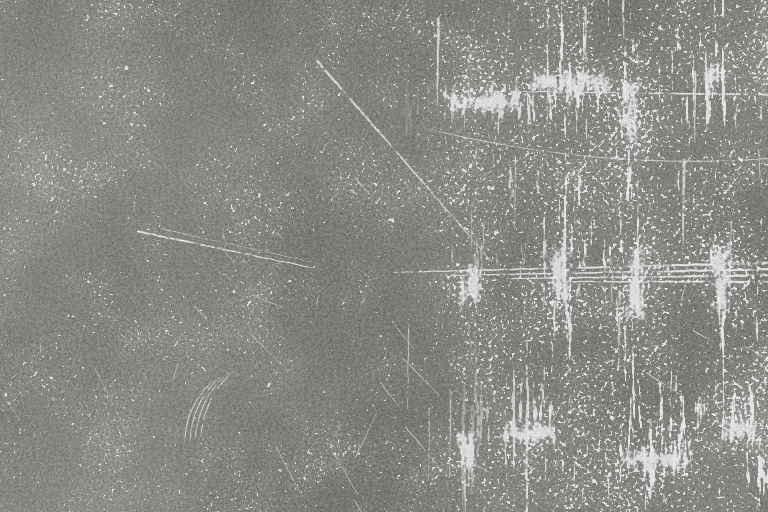
Reproduce this texture procedurally as a Shadertoy shader.

```glsl
// Worn grey plate: fine grained ground, pale dust, chips and scratches.
// Wear grows to the right, where three rows of ragged patches, vertical
// fibres and bundled horizontal grooves break through the surface.
const vec3  GROUND       = vec3(0.490, 0.498, 0.481);
const vec3  BARE         = vec3(0.890, 0.892, 0.890);
const float GRAIN        = 0.115;            // contrast of the fine grain
const float MOTTLE       = 0.075;            // contrast of the broad clouds
const vec2  WEAR_SPAN    = vec2(0.70, 1.15); // x range where wear sets in
const vec2  ROWS         = vec2(0.13, 0.345); // lowest worn row and spacing
const int   PATCHES      = 12;
const int   NICKS        = 40;               // short scattered scratches
const int   STREAKS      = 18;               // vertical scratches
const float HAIR         = 0.0010;           // half width of a hairline
const vec2  GOUGE_START  = vec2(0.62, 0.88);
const vec2  GOUGE_END    = vec2(0.96, 0.49);
const vec2  GROOVE_START = vec2(0.27, 0.548);
const vec2  GROOVE_END   = vec2(0.61, 0.477);
const vec2  ARC_CENTRE   = vec2(0.53, 0.13);

vec2 hash2(vec2 cell) {
    uvec2 v = uvec2(ivec2(cell)) * 1664525u + 1013904223u;
    for (int i = 0; i < 2; i++) {
        v.x += v.y * 1664525u;
        v.y += v.x * 1664525u;
        v ^= v >> 16u;
    }
    return vec2(v & 65535u) / 65535.0;
}

float corner(vec2 cell, vec2 offset) {
    float a = 6.2832 * hash2(cell).x;
    return dot(vec2(cos(a), sin(a)), offset);
}

float noise(vec2 p) {
    vec2 i = floor(p), f = p - i, o = vec2(1.0, 0.0);
    vec2 u = f * f * f * (f * (f * 6.0 - 15.0) + 10.0);
    float low  = mix(corner(i, f), corner(i + o, f - o), u.x);
    float high = mix(corner(i + o.yx, f - o.yx), corner(i + 1.0, f - 1.0), u.x);
    return mix(low, high, u.y);
}

float line(float dist, float width) {
    float soft = max(0.0012, 0.7 / iResolution.y);
    return 1.0 - smoothstep(width - soft, width + soft, dist);
}

// Scratch that thins out from a to b
float scratch(vec2 p, vec2 a, vec2 b, float width) {
    vec2 ab = b - a;
    float h = clamp(dot(p - a, ab) / dot(ab, ab), 0.0, 1.0);
    return line(length(p - a - h * ab), width * (1.0 - 0.6 * h));
}

void mainImage(out vec4 fragColor, in vec2 fragCoord) {
    vec2 p = fragCoord / iResolution.y;
    vec2 turned = mat2(0.8, 0.6, -0.6, 0.8) * p;

    // Shared noises
    float fine    = noise(turned * 135.0) + 0.6 * noise(p * 257.0 + 7.3);
    float middle  = noise(turned * 42.0 + 3.1);
    float cluster = noise(p * 7.0 + 11.0) + 0.5 * noise(p * 19.0);
    float cloud   = noise(p * 2.5 + 4.7);
    float fibre   = noise(vec2(p.x * 120.0, p.y * 7.0)) + 0.5 * noise(vec2(p.x * 210.0, p.y * 38.0));
    float wear    = smoothstep(WEAR_SPAN.x, WEAR_SPAN.y, p.x + 0.25 * cloud);
    float broken  = smoothstep(-0.65, 0.05, noise(p * 24.0 + 9.0) + 0.7 * fine);
    vec2 q = p + 0.0015 * vec2(middle, noise(turned * 52.0 + 31.0));
    vec2 torn = p + vec2(0.012, 0.02) * vec2(middle, noise(vec2(p.x * 65.0, p.y * 9.0)));

    // Ragged patches along the worn rows, with fibres above and below
    float bare = 0.0, halo = 0.0, drip = 0.0;
    for (int i = 0; i < PATCHES; i++) {
        vec2 r = hash2(vec2(i, 71)), s = hash2(vec2(i, 72));
        vec2 centre = vec2(0.90 + 0.17 * float(i / 3) + 0.11 * (r.x - 0.5),
                           ROWS.x + ROWS.y * float(i % 3) + 0.08 * (r.y - 0.5));
        vec2 size = s.x < 0.4 ? vec2(0.03 + 0.05 * s.y, 0.016) : vec2(0.009 + 0.012 * r.x, 0.02 + 0.05 * s.y);
        vec2 gap = abs(torn - centre) - size;
        float d = length(max(gap, 0.0)) + min(max(gap.x, gap.y), 0.0);
        bare = max(bare, 0.9 * smoothstep(0.0, 0.5, 0.2 - 28.0 * d + 0.5 * fibre + 0.45 * fine + 0.3 * middle));
        halo = max(halo, exp(-20.0 * max(d, 0.0)));
        drip = max(drip, exp(-dot(max(gap, 0.0), vec2(60.0, 11.0))));
    }

    // Speckles, faint dust, chips and fibrous vertical wear
    float limit = mix(0.57, 0.40, wear) - 0.32 * cluster - 0.17 * halo - 0.2 * noise(p * 47.0);
    bare = max(bare, smoothstep(limit - 0.11, limit + 0.15, fine));
    bare = max(bare, 0.3 * smoothstep(0.2, 0.6, noise(turned * 230.0 + 13.0) + 0.4 * cluster));
    bare = max(bare, smoothstep(0.58, 0.74, middle + 0.4 * fine + 0.25 * cluster));
    float columns = noise(vec2(p.x * 13.0, p.y * 3.0) + 5.0);
    float streaky = fibre + 0.2 * fine + 0.45 * columns + 0.33 * drip;
    bare = max(bare, wear * smoothstep(0.44, 0.68, streaky));

    // Scattered nicks, mostly falling to the right
    float cuts = 0.0;
    for (int i = 0; i < NICKS; i++) {
        vec2 start = hash2(vec2(i, 21)), s = hash2(vec2(i, 22));
        float angle = i % 3 == 0 ? 1.0 + 0.7 * s.x : -1.1 + 0.8 * s.x;
        vec2 run = (0.015 + 0.09 * s.y * s.y) * vec2(cos(angle), sin(angle));
        float strength = 0.5 + 0.5 * start.x;
        start.x *= 1.5;
        cuts = max(cuts, strength * scratch(q, start, start + run, HAIR));
    }

    // Vertical scratches on the worn side
    for (int i = 0; i < STREAKS; i++) {
        vec2 r = hash2(vec2(i, 41)), s = hash2(vec2(i, 42));
        vec2 start = vec2(0.78 + 0.72 * r.x, r.y * 1.1);
        vec2 end = start - vec2(0.006 * (s.x - 0.5), 0.05 + 0.13 * s.x);
        cuts = max(cuts, 0.85 * scratch(q, start, end, HAIR + 0.0024 * s.y * s.y));
    }

    // Horizontal grooves: a bundle in the middle row, single lines elsewhere
    for (int i = 0; i < 4; i++) {
        float k = float(i);
        vec2 end = vec2(0.77 + 0.11 * k, 0.468 - 0.006 * k);
        cuts = max(cuts, scratch(q, vec2(1.52, 0.487 - 0.0125 * k), end, 0.0025));
    }
    cuts = max(cuts, scratch(q, vec2(1.52, 0.815), vec2(0.95, 0.822), 0.002));
    float sag = abs(p.y - 0.685 - 0.24 * (p.x - 1.35) * (p.x - 1.35));
    cuts = max(cuts, 0.8 * line(sag, HAIR) * smoothstep(0.8, 0.9, p.x));

    // Long gouge, paired grooves and nested arcs
    cuts = max(cuts, 0.85 * scratch(q, GOUGE_START, GOUGE_END, 0.0025));
    cuts = max(cuts, scratch(q, GROOVE_START, GROOVE_END, 0.002));
    cuts = max(cuts, 0.7 * scratch(q, GROOVE_START + vec2(0.05, 0.004), GROOVE_END + 0.009, HAIR));
    for (int i = 0; i < 4; i++) {
        vec2 d = q - ARC_CENTRE - vec2(0.011, 0.004) * float(i);
        float sweep = atan(d.y, -d.x);
        float span = smoothstep(0.0, 0.1, sweep) * (1.0 - smoothstep(0.7, 0.9, sweep));
        cuts = max(cuts, 0.85 * span * line(abs(length(d) - 0.17), HAIR));
    }
    bare = max(bare, cuts * broken);

    // Ground tone, grain and final blend
    float grain = noise(turned * 317.0 + 17.0) + 0.6 * noise(p * 143.0 + 2.0);
    float tone = GRAIN * grain + MOTTLE * (cloud + 0.4 * cluster) + 0.03 * halo;
    tone += 0.035 * (1.0 - smoothstep(0.0, 0.6, p.x));
    fragColor = vec4(clamp(mix(GROUND + tone, BARE + 0.06 * grain, bare), 0.0, 1.0), 1.0);
}
```
